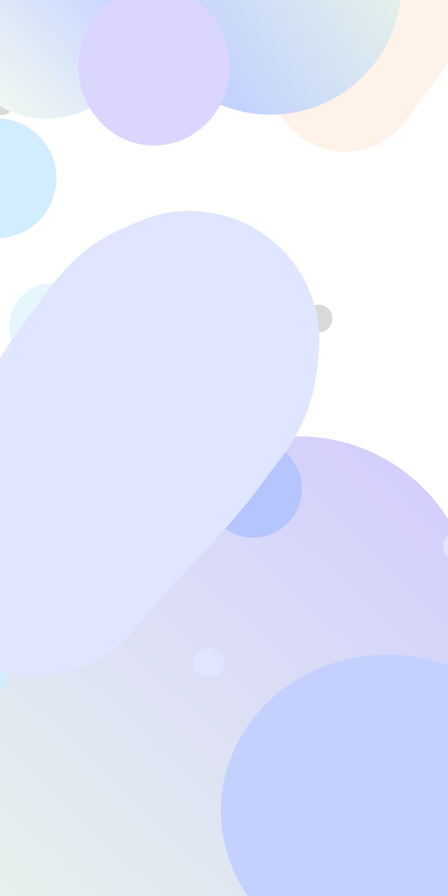
This background is drawn by a Shadertoy shader. Its source:

```glsl
const float CANVAS_HEIGHT = 2.0;   // canvas spans 1 x 2 units
const float EDGE_SOFTNESS = 1.2;   // edge width in screen samples

const vec3 WHITE      = vec3(1.0);
const vec3 PEACH      = vec3(1.00, 0.95, 0.915);
const vec3 LILAC      = vec3(0.86, 0.84, 1.00);
const vec3 SKY        = vec3(0.82, 0.93, 1.00);
const vec3 PALE_SKY   = vec3(0.90, 0.965, 1.00);
const vec3 GREY       = vec3(0.85);
const vec3 MIST       = vec3(0.94, 0.97, 0.95);
const vec3 SAGE       = vec3(0.89, 0.94, 0.92);
const vec3 MAUVE      = vec3(0.83, 0.81, 0.99);
const vec3 PERIWINKLE = vec3(0.76, 0.82, 1.00);
const vec3 CORNFLOWER = vec3(0.71, 0.775, 1.00);
const vec3 LAVENDER   = vec3(0.88, 0.90, 1.00);

const vec2 PILL_TOP    = vec2(0.424, 1.240);
const vec2 PILL_BOTTOM = vec2(0.078, 0.779);
const float PILL_RADIUS = 0.289;
const float PILL_BULGE  = 0.031;

// Unclamped position of p along the segment a to b
float along(vec2 p, vec2 a, vec2 b) {
    vec2 axis = b - a;
    return dot(p - a, axis) / dot(axis, axis);
}

float circle(vec2 p, vec2 center, float radius) {
    return length(p - center) - radius;
}

// Approximate distance, accurate near the edge of mild ellipses
float ellipse(vec2 p, vec2 center, vec2 radii) {
    return (length((p - center) / radii) - 1.0) * min(radii.x, radii.y);
}

float capsule(vec2 p, vec2 a, vec2 b, float radius) {
    float h = clamp(along(p, a, b), 0.0, 1.0);
    return length(p - mix(a, b, h)) - radius;
}

// Capsule that swells gently near its upper shoulder
float swollenPill(vec2 p) {
    float h = along(p, PILL_TOP, PILL_BOTTOM);
    float swell = smoothstep(-0.27, 0.14, h) * (1.0 - smoothstep(0.32, 1.04, h));
    return capsule(p, PILL_TOP, PILL_BOTTOM, PILL_RADIUS) - PILL_BULGE * swell;
}

vec3 gradient(vec2 p, vec2 a, vec2 b, vec3 from, vec3 to) {
    return mix(from, to, clamp(along(p, a, b), 0.0, 1.0));
}

void paint(inout vec3 color, vec3 tint, float dist) {
    float halfEdge = 0.5 * EDGE_SOFTNESS * CANVAS_HEIGHT / iResolution.y;
    color = mix(color, tint, 1.0 - smoothstep(-halfEdge, halfEdge, dist));
}

void mainImage(out vec4 fragColor, in vec2 fragCoord) {
    vec2 p = CANVAS_HEIGHT * fragCoord / iResolution.y;
    vec3 color = WHITE;

    // Upper cluster
    vec3 blueToSage = gradient(p, vec2(0.51, 1.75), vec2(0.885, 2.0), PERIWINKLE, SAGE);
    vec3 mistToBlue = gradient(p, vec2(0.0, 1.77), vec2(0.22, 2.0), MIST, vec3(0.80, 0.85, 1.0));
    paint(color, PEACH, capsule(p, vec2(0.771, 1.828), vec2(1.0, 2.143), 0.167));
    paint(color, blueToSage, circle(p, vec2(0.604, 2.036), 0.292));
    paint(color, GREY, circle(p, vec2(0.005, 1.766), 0.023));
    paint(color, mistToBlue, circle(p, vec2(0.104, 1.943), 0.208));
    paint(color, LILAC, ellipse(p, vec2(0.344, 1.852), vec2(0.169, 0.177)));

    // Left and middle accents
    paint(color, SKY, circle(p, vec2(-0.008, 1.602), 0.134));
    paint(color, PALE_SKY, circle(p, vec2(0.115, 1.273), 0.094));
    paint(color, GREY, circle(p, vec2(0.711, 1.289), 0.031));

    // Lower sweep and the shapes resting on it
    vec3 sageToMauve = gradient(p, vec2(0.0), vec2(0.91, 0.96), vec3(0.90, 0.945, 0.93), MAUVE);
    paint(color, sageToMauve, capsule(p, vec2(0.667, 0.633), vec2(0.0), 0.393));
    paint(color, CORNFLOWER, circle(p, vec2(0.565, 0.909), 0.109));
    paint(color, SKY, circle(p, vec2(-0.016, 0.495), 0.036));
    paint(color, LAVENDER, ellipse(p, vec2(0.466, 0.521), vec2(0.035, 0.032)));
    paint(color, LAVENDER, circle(p, vec2(1.021, 0.781), 0.032));
    paint(color, vec3(0.77, 0.82, 1.0), ellipse(p, vec2(0.865, 0.190), vec2(0.372, 0.349)));

    // Large foreground pill
    paint(color, LAVENDER, swollenPill(p));

    fragColor = vec4(color, 1.0);
}
```
